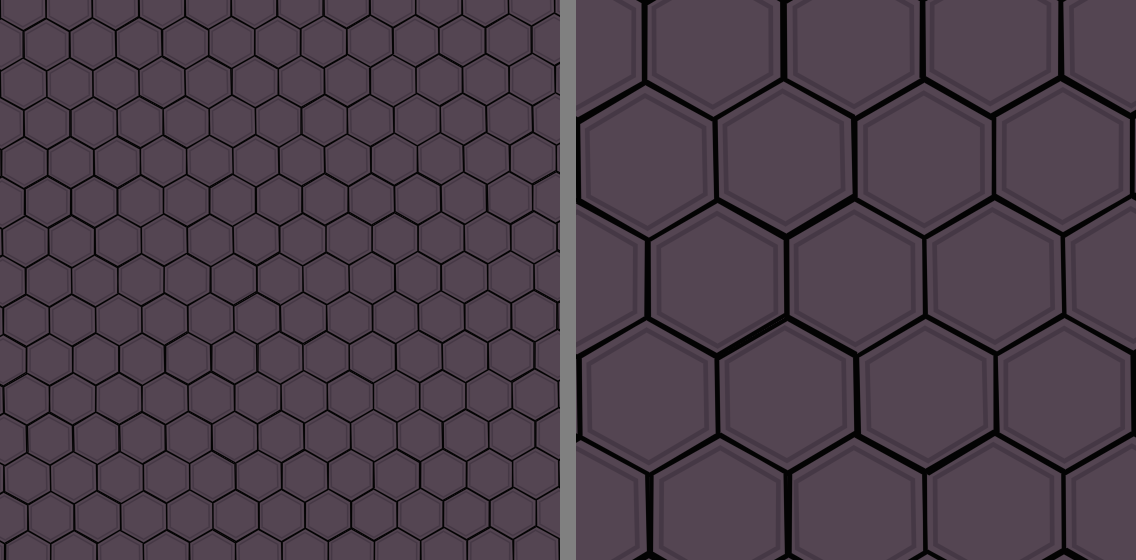
Left, the full canvas; right, a detail of the centre.
A Shadertoy shader for this pattern:

```glsl
const float PITCH = 0.0825;               // hexagon width, about 12 across
const float ROW_STRETCH = 1.0145;         // slight vertical squash of the rows
const float TILT = 0.009;                 // rotation of the whole grid, radians
const vec2  GRID_CENTER = vec2(0.4996, 0.502);
const float OUTLINE_HALF = 0.00130;
const float GROOVE_INSET = 0.0065;
const float GROOVE_HALF = 0.0014;
const vec2  GROOVE_SHIFT = vec2(-0.0004, -0.0002);
const float OFFSET_JITTER = 0.0011;       // placement error of each tile
const float TURN_JITTER = 0.016;          // rotation error of each tile, radians

const vec3 TILE_COLOR = vec3(0.33, 0.27, 0.32);
const vec3 GROOVE_COLOR = vec3(0.27, 0.22, 0.27);
const vec3 GAP_COLOR = vec3(0.18, 0.15, 0.17);
const vec3 OUTLINE_COLOR = vec3(0.01);

const float ROW_RATIO = 0.866025;

vec3 hash32(vec2 p) {
    vec3 q = fract(p.xyx * vec3(0.1031, 0.1030, 0.0973));
    q += dot(q, q.yxz + 33.33);
    return fract((q.xxy + q.yzz) * q.zyx);
}

vec2 rotate(vec2 p, float angle) {
    float c = cos(angle), s = sin(angle);
    return vec2(c * p.x - s * p.y, s * p.x + c * p.y);
}

// Distance to a pointy-topped hexagon one pitch wide
float hexDistance(vec2 p) {
    p = abs(p);
    return max(p.x, 0.5 * p.x + ROW_RATIO * p.y) - 0.5 * PITCH;
}

float coverage(float dist, float pixel) {
    return 1.0 - smoothstep(-0.7 * pixel, 0.7 * pixel, dist);
}

void mainImage(out vec4 fragColor, in vec2 fragCoord) {
    float pixel = 1.0 / iResolution.y;
    vec2 p = rotate(fragCoord * pixel - GRID_CENTER, -TILT);
    p.y *= ROW_STRETCH;

    // Nearest tile, and nearest outline of any tile around it
    float tileDist = 1.0;
    float outlineDist = 1.0;
    vec2 tilePos = vec2(0.0);
    float nearestRow = floor(p.y / (PITCH * ROW_RATIO) + 0.5);
    for (int j = -1; j <= 1; j++) {
        float row = nearestRow + float(j);
        float stagger = 0.5 * mod(row, 2.0);
        float nearestColumn = floor(p.x / PITCH - stagger + 0.5);
        for (int i = -1; i <= 1; i++) {
            float column = nearestColumn + float(i);
            vec3 jitter = 2.0 * hash32(vec2(column, row) + 71.0) - 1.0;
            vec2 center = PITCH * vec2(column + stagger, row * ROW_RATIO);
            vec2 local = p - center - OFFSET_JITTER * jitter.xy;
            local = rotate(local, TURN_JITTER * jitter.z);
            float d = hexDistance(local);
            outlineDist = min(outlineDist, abs(d));
            if (d < tileDist) {
                tileDist = d;
                tilePos = local;
            }
        }
    }

    // Tile face with an inset groove, then the dark outlines
    float grooveDist = abs(hexDistance(tilePos - GROOVE_SHIFT) + GROOVE_INSET) - GROOVE_HALF;
    vec3 color = mix(GAP_COLOR, TILE_COLOR, coverage(tileDist, pixel));
    color = mix(color, GROOVE_COLOR, coverage(grooveDist, pixel));
    color = mix(color, OUTLINE_COLOR, coverage(outlineDist - OUTLINE_HALF, pixel));
    fragColor = vec4(color, 1.0);
}
```
